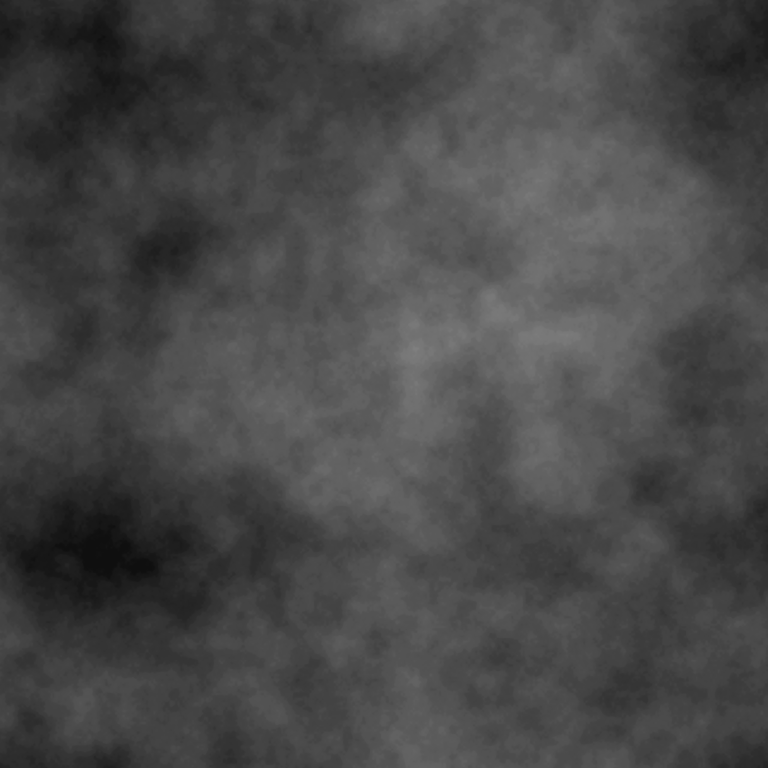
Write a WebGL 2 fragment shader that draws this texture.

```glsl
#version 300 es
precision highp float;
// Soft grey smoke: a broad light-and-dark swell made of two sines, topped
// with octaves of wrapping value noise down to a fine grain, then gently
// settled onto a ladder of grey tones. Every layer repeats in whole periods.

#define MEAN_GREY 0.262
#define SWELL 0.045              // strength of the broad sines
#define SWELL_PEAK vec2(0.60, 0.66)
#define CLOUD 0.178              // strength of the first noise octave
#define BASE_PERIOD 5.0          // lattice cells across the canvas
#define OCTAVES 7
#define GAIN 0.65
#define TONES 34.0               // grey steps from black to white
#define TONE_SNAP 0.55           // 0 is smooth, 1 is fully stepped
#define SEED 17u

uniform vec2 u_resolution;
out vec4 fragColor;

const float TAU = 6.2831853;

// Integer hash of a lattice cell, 0 to 1
float hash(vec2 cell, uint layer) {
  uvec2 c = uvec2(cell);
  uint h = c.x * 1597u + c.y * 51749u + (layer + SEED) * 93911u;
  h = h * 747796405u + 2891336453u;
  h = ((h >> ((h >> 28u) + 4u)) ^ h) * 277803737u;
  h = (h >> 22u) ^ h;
  return float(h >> 8u) / 16777216.0;
}

// Value noise that wraps after a whole number of cells, centred on zero
float wrappedNoise(vec2 p, float period, uint layer) {
  vec2 low = mod(floor(p), period);
  vec2 high = mod(low + 1.0, period);
  vec2 f = fract(p);
  vec2 w = f * f * (3.0 - 2.0 * f);
  float bottom = mix(hash(low, layer), hash(vec2(high.x, low.y), layer), w.x);
  float top = mix(hash(vec2(low.x, high.y), layer), hash(high, layer), w.x);
  return mix(bottom, top, w.y) - 0.5;
}

// Octaves with shifted lattices, so that their cells do not line up
float clouds(vec2 uv) {
  float sum = 0.0;
  float strength = CLOUD;
  float period = BASE_PERIOD;
  for (int i = 0; i < OCTAVES; i++) {
    vec2 shift = vec2(0.37, 0.61) * float(i + 1);
    sum += strength * wrappedNoise(uv * period + shift, period, uint(i));
    strength *= GAIN;
    period *= 2.0;
  }
  return sum;
}

// Pull a grey towards the nearest tone, with softened steps
float settleTone(float grey) {
  float scaled = grey * TONES;
  float stepped = floor(scaled) + smoothstep(0.25, 0.75, fract(scaled));
  return mix(scaled, stepped, TONE_SNAP) / TONES;
}

void main() {
  vec2 uv = gl_FragCoord.xy / u_resolution;

  // Broad swell, one period each way
  vec2 wave = cos(TAU * (uv - SWELL_PEAK));
  float grey = MEAN_GREY + SWELL * (wave.x + wave.y);

  grey += clouds(uv);
  fragColor = vec4(vec3(settleTone(clamp(grey, 0.06, 0.56))), 1.0);
}
```
